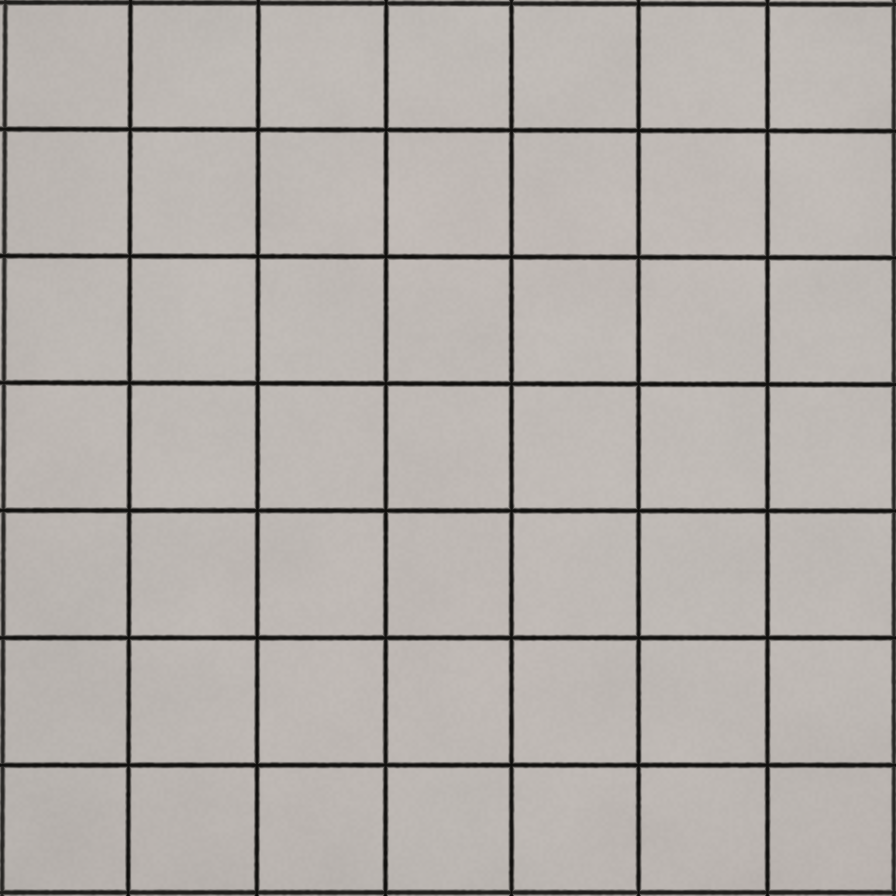
This pattern is drawn by a Shadertoy shader. Its source:

```glsl
// A seven by seven grid of soft black ink lines on warm grey paper.
// Each axis finds its nearest ruled line, nudged by a small wobble and lean;
// value noise adds paper mottling, grain and slightly rough ink edges.

const float CELLS = 7.0;
const vec3 PAPER = vec3(0.741, 0.720, 0.703);
const vec3 INK = vec3(0.055, 0.052, 0.045);

float hash(vec2 p) {
    vec3 q = fract(vec3(p.xyx) * 0.1031);
    q += dot(q, q.yzx + 33.33);
    return fract((q.x + q.y) * q.z);
}

float valueNoise(vec2 p) {
    vec2 cell = floor(p);
    vec2 f = fract(p);
    f = f * f * (3.0 - 2.0 * f);
    float low = mix(hash(cell), hash(cell + vec2(1, 0)), f.x);
    float high = mix(hash(cell + vec2(0, 1)), hash(cell + vec2(1, 1)), f.x);
    return mix(low, high, f.y);
}

float fbm(vec2 p) {
    float sum = 0.0;
    float weight = 0.5;
    for (int i = 0; i < 4; i++) {
        sum += weight * valueNoise(p);
        p = p * 2.03 + 17.1;
        weight *= 0.5;
    }
    return sum;
}

// Index of the nearest ruled line, from 0 to CELLS
float lineIndex(float x, float first, float pitch) {
    return clamp(round((x - first) / pitch), 0.0, CELLS);
}

// Ink coverage at a distance from the line centre
float inkLine(float d, float halfWidth, float blur, float pixel) {
    float soft = max(blur, 0.75 * pixel);
    return 1.0 - smoothstep(halfWidth - soft, halfWidth + soft, d);
}

// Vertical rules: uneven spacing, leaning more toward the left side
float verticalRules(vec2 p, float rough, float pixel) {
    float first = 0.0035;
    float pitch = 0.1420;
    float k = lineIndex(p.x, first, pitch);
    float wobble = 0.0012 * sin(1.848 * (k - 2.0));
    float lean = 0.0035 * (p.y - 0.5) * max(1.0 - k / 4.0, 0.0);
    float d = abs(p.x - first - k * pitch - wobble - lean);
    float edge = step(k, 0.5) + step(CELLS - 0.5, k);
    return inkLine(d + rough, 0.0024, 0.0019, pixel) * (1.0 - 0.14 * edge);
}

// Horizontal rules: a little heavier, tilting down to the right near the top
float horizontalRules(vec2 p, float rough, float pixel) {
    float first = 0.0039;
    float pitch = 0.14175;
    float k = lineIndex(p.y, first, pitch);
    float bow = 0.0009 * sin(0.4488 * k);
    float tilt = -0.0022 * (p.x - 0.5) * smoothstep(2.5, 4.0, k);
    float d = abs(p.y - first - k * pitch - bow - tilt);
    float edge = step(k, 0.5) + step(CELLS - 0.5, k);
    return inkLine(d + rough, 0.0026, 0.0019, pixel) * (1.0 - 0.08 * edge);
}

// Paper with uneven light, soft blotches and fine grain
vec3 paperColor(vec2 p) {
    float light = 1.0 + 0.018 * (p.y - 0.5) + 0.012 * (p.x - 0.5);
    light -= 0.035 * smoothstep(0.35, 0.75, length(p - vec2(0.54, 0.56)));
    light += 0.045 * (fbm(p * 13.0) - 0.47);
    light += 0.022 * (valueNoise(p * 260.0) - 0.5);
    float tint = 0.012 * (fbm(p * 4.0 + 31.0) - 0.47);
    return PAPER * (light + 0.008) + vec3(tint, -0.3 * tint, 0.0);
}

void mainImage(out vec4 fragColor, in vec2 fragCoord) {
    vec2 p = fragCoord / iResolution.xy;
    float pixel = 1.0 / min(iResolution.x, iResolution.y);

    // Ink edges
    float rough = 0.0005 * (valueNoise(p * 230.0 + 9.0) - 0.5);
    float vertical = verticalRules(p, rough, pixel);
    float horizontal = horizontalRules(p, rough, pixel);
    float ink = max(vertical, horizontal);

    // Ink over paper, with faint flecks in the ink
    vec3 inkColor = INK + 0.025 * valueNoise(p * 190.0);
    fragColor = vec4(mix(paperColor(p), inkColor, ink), 1.0);
}
```
